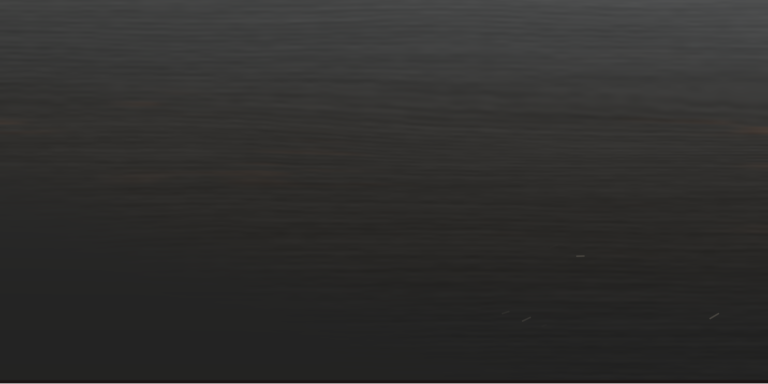
Give the GLSL for this texture, as a WebGL 1 fragment shader.

```glsl
precision highp float;
uniform vec2 u_resolution;

const vec3 SHADOW = vec3(0.137, 0.137, 0.135);
const vec3 SHEEN = vec3(0.110, 0.112, 0.112);
const vec3 CORNER_GLOW = vec3(0.060, 0.062, 0.066);
const vec3 BROWN = vec3(0.070, 0.024, 0.002);
const vec3 WARMTH = vec3(0.007, 0.002, -0.004);
const vec3 SCRATCH = vec3(0.15, 0.14, 0.12);
const vec3 EDGE_DARK = vec3(0.105, 0.075, 0.075);
const vec3 EDGE_LIGHT = vec3(0.62, 0.60, 0.60);
const float RIPPLE_FREQ = 68.0;
const float RIPPLE_GAIN = 0.006;
const float STREAK_GAIN = 0.026;
const float FIBER_GAIN = 0.018;
const float FIGURE_HEIGHT = 0.68;
const float FIGURE_WIDTH = 0.10;
const int SCRATCHES = 6;

float hash(vec2 p) {
  vec3 q = fract(vec3(p.xyx) * 0.1031);
  q += dot(q, q.yzx + 33.33);
  return fract((q.x + q.y) * q.z);
}

float noise(vec2 p) {
  vec2 cell = floor(p);
  vec2 f = fract(p);
  f = f * f * (3.0 - 2.0 * f);
  float low = mix(hash(cell), hash(cell + vec2(1.0, 0.0)), f.x);
  float high = mix(hash(cell + vec2(0.0, 1.0)), hash(cell + 1.0), f.x);
  return mix(low, high, f.y);
}

float segment(vec2 p, vec2 halfSpan) {
  float t = clamp(dot(p, halfSpan) / dot(halfSpan, halfSpan), -1.0, 1.0);
  return length(p - halfSpan * t);
}

void main() {
  vec2 uv = gl_FragCoord.xy / u_resolution;
  vec2 p = vec2(uv.x * u_resolution.x / u_resolution.y, uv.y);
  float pixel = 1.0 / u_resolution.y;

  // Soft light falling from the upper right
  vec3 color = SHADOW + SHEEN * uv.y * uv.y;
  color += CORNER_GLOW * uv.x * uv.y * uv.y * uv.y;

  // Grain coordinates, sloping through the figured band
  float offset = (uv.y - FIGURE_HEIGHT) / FIGURE_WIDTH;
  float figure = exp(-offset * offset);
  vec2 g = p;
  g.y += 0.035 * p.x * figure;
  g.y += 0.018 * (noise(p * vec2(1.6, 5.0) + 7.0) - 0.5);
  g.y += 0.003 * (noise(p * vec2(12.0, 20.0) + 31.0) - 0.5);

  // Grain disappears into the lower left shadow
  float lit = smoothstep(0.36, 0.68, uv.y + 0.75 * uv.x);
  float phase = g.y * RIPPLE_FREQ + 1.5 * noise(g * vec2(2.0, 9.0));
  float ripple = sin(6.2832 * phase) * (0.4 + noise(g * vec2(5.0, 30.0) + 3.0));
  float streak = noise(g * vec2(2.5, 95.0) + 11.0) - 0.5;
  float coarse = noise(g * vec2(1.3, 32.0) + 53.0) - 0.5;
  float fiber = noise(g * vec2(26.0, 150.0) + 19.0) - 0.5;
  float grain = RIPPLE_GAIN * ripple + FIBER_GAIN * fiber;
  grain += STREAK_GAIN * (streak + coarse * (0.25 + 0.7 * figure));
  color += grain * lit * (0.5 + 0.5 * uv.y);

  // Warm middle and scattered brown streaks
  float middle = smoothstep(0.1, 0.4, uv.y) * (1.0 - smoothstep(0.65, 0.9, uv.y));
  color += WARMTH * middle * lit;
  float patches = smoothstep(0.5, 0.85, noise(g * vec2(2.4, 15.0) + 71.0));
  float threads = smoothstep(0.35, 0.85, noise(g * vec2(6.0, 75.0) + 41.0));
  color += BROWN * patches * threads * lit * (0.2 * middle + 0.8 * figure);

  // Sparse short scratches near the lower right
  for (int i = 0; i < SCRATCHES; i++) {
    float id = float(i) + 1.0;
    vec2 center = vec2(mix(1.1, 1.9, hash(vec2(id, 2.3))), mix(0.04, 0.36, hash(vec2(id, 8.7))));
    float angle = 0.7 * hash(vec2(id, 5.1)) - 0.05;
    float reach = mix(0.004, 0.013, hash(vec2(id, 9.4)));
    float d = segment(p - center, reach * vec2(cos(angle), sin(angle)));
    float mark = 1.0 - smoothstep(0.0, 0.0015 + pixel, d);
    color += SCRATCH * mark * hash(vec2(id, 13.9));
  }

  // Dark lip and thin pale line along the bottom
  color = mix(color, EDGE_DARK, 1.0 - smoothstep(0.007, 0.013, uv.y));
  color = mix(color, EDGE_LIGHT, 1.0 - smoothstep(0.0015, 0.0015 + pixel, uv.y));

  gl_FragColor = vec4(clamp(color, 0.0, 1.0), 1.0);
}
```
